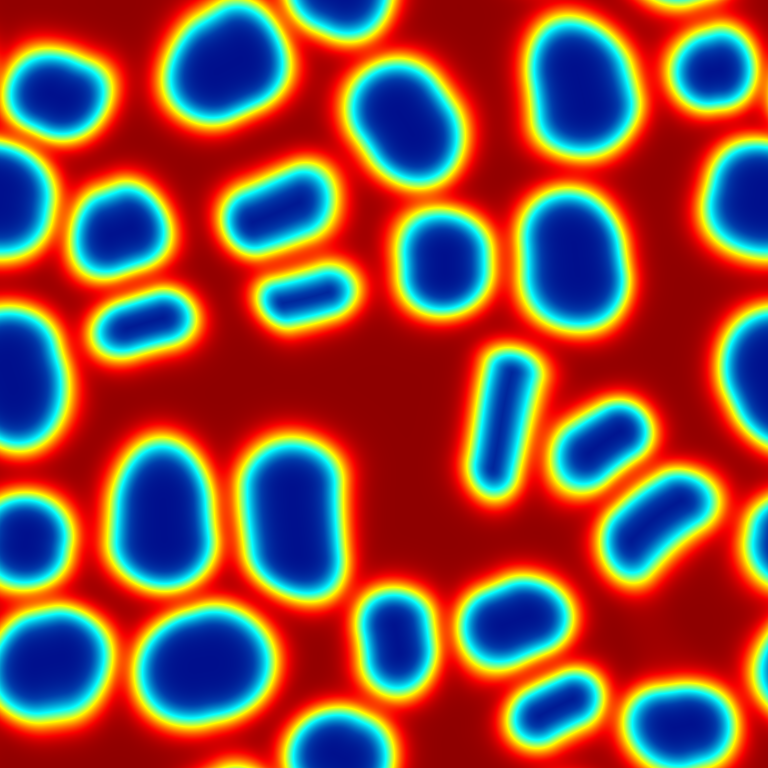
Write a Shadertoy shader that draws this pattern.

```glsl
// Rounded blue droplets in a dark red medium, like a separating mixture.
// Each cell of a tilted, wrapping lattice holds one droplet, sized and stretched
// to fit between its neighbours; the soft signed distance drives a rainbow ramp.

// The lattice has 26 cells per canvas; this key repeats from tile to tile.
vec4 cellRandom(vec2 cell, float seed) {
    float key = floor(mod(cell.x + 5.0 * cell.y + 0.5, 26.0));
    return fract(sin((key + 1.0) * vec4(12.99, 78.23, 37.72, 93.99) + seed) * 4375.85);
}

float cornerSlope(vec2 corner, vec2 toPoint, float seed) {
    float angle = 6.2832 * cellRandom(corner, seed).x;
    return dot(vec2(cos(angle), sin(angle)), toPoint);
}

float gradientNoise(vec2 q, float seed) {
    vec2 cell = floor(q), f = q - cell;
    vec2 ease = f * f * f * (f * (f * 6.0 - 15.0) + 10.0);
    vec2 e = vec2(1.0, 0.0);
    float low = mix(cornerSlope(cell, f, seed),
                    cornerSlope(cell + e, f - e, seed), ease.x);
    float high = mix(cornerSlope(cell + e.yx, f - e.yx, seed),
                     cornerSlope(cell + 1.0, f - 1.0, seed), ease.x);
    return mix(low, high, ease.y);
}

// Droplet centre (xy), relative size (z) and stretch (w).
vec4 droplet(vec2 cell) {
    vec4 rnd = cellRandom(cell, 0.7);
    return vec4(cell + 0.5 + 0.48 * (rnd.xy - 0.5),
                mix(0.65, 1.35, rnd.z), mix(0.5, 1.2, rnd.w));
}

// Signed distance to a capsule that fits the room left by its neighbours.
float dropletDistance(vec2 q, vec2 cell) {
    vec4 self = droplet(cell);
    vec2 rel = q - self.xy;
    if (dot(rel, rel) > 1.7) return 1.0;

    // The tightest neighbour sets the radius; the droplet lies across it.
    vec3 walls[9];
    float radius = 0.46;
    vec2 axis = vec2(1.0, 0.0);
    for (int i = 0; i < 9; i++) {
        walls[i] = vec3(0.0, 0.0, 9.0);
        if (i == 4) continue;
        vec4 other = droplet(cell + vec2(i % 3, i / 3) - 1.0);
        vec2 toOther = other.xy - self.xy;
        float gap = length(toOther);
        float room = (gap - 0.22) * self.z / (self.z + other.z);
        walls[i] = vec3(toOther / gap, room);
        if (room < radius) {
            radius = room;
            axis = vec2(-toOther.y, toOther.x) / gap;
        }
    }
    radius = max(radius, 0.1);

    // Stretch along the axis until another neighbour is reached.
    float reach = 0.45;
    for (int i = 0; i < 9; i++) {
        float slant = max(abs(dot(axis, walls[i].xy)), 0.06);
        reach = min(reach, (walls[i].z - radius + 0.03) / slant);
    }
    reach = max(reach, 0.0) * self.w;
    rel -= axis * clamp(dot(rel, axis), -reach, reach);
    return length(rel) - radius;
}

float smoothMin(float a, float b, float k) {
    float h = max(k - abs(a - b), 0.0) / k;
    return min(a, b) - 0.25 * k * h * h;
}

// Dark blue, cyan, yellow, red, dark red.
vec3 rainbow(float t) {
    vec3 color = mix(vec3(0.0, 0.0, 0.51), vec3(0.0, 0.235, 0.667), clamp(t * 8.0, 0.0, 1.0));
    color = mix(color, vec3(0.02, 1.0, 1.0), clamp((t - 0.125) * 4.0, 0.0, 1.0));
    color = mix(color, vec3(1.0, 1.0, 0.0), clamp((t - 0.375) * 4.0, 0.0, 1.0));
    color = mix(color, vec3(0.98, 0.0, 0.0), clamp((t - 0.625) * 4.0, 0.0, 1.0));
    return mix(color, vec3(0.5, 0.0, 0.0), clamp((t - 0.875) * 8.0, 0.0, 1.0));
}

void mainImage(out vec4 fragColor, in vec2 fragCoord) {
    // Whole-number rotation and scale keeps the lattice seamless.
    vec2 q = mat2(5.0, -1.0, 1.0, 5.0) * (fragCoord / iResolution.xy);

    // A gentle warp turns circles into ovals and bends the capsules.
    q += 0.12 * vec2(gradientNoise(q, 2.3), gradientNoise(q, 5.9));

    float dist = 1.0;
    for (int i = 0; i < 9; i++) {
        vec2 cell = floor(q) + vec2(i % 3, i / 3) - 1.0;
        dist = smoothMin(dist, dropletDistance(q, cell), 0.1);
    }

    // Soft interface, with faint warm patches in the medium.
    float level = mix(0.03, 0.985, 0.5 + 0.5 * tanh(dist / 0.107));
    level -= 0.03 * smoothstep(0.2, 0.6, gradientNoise(q, 8.1)) * step(0.0, dist);
    fragColor = vec4(rainbow(level), 1.0);
}
```
